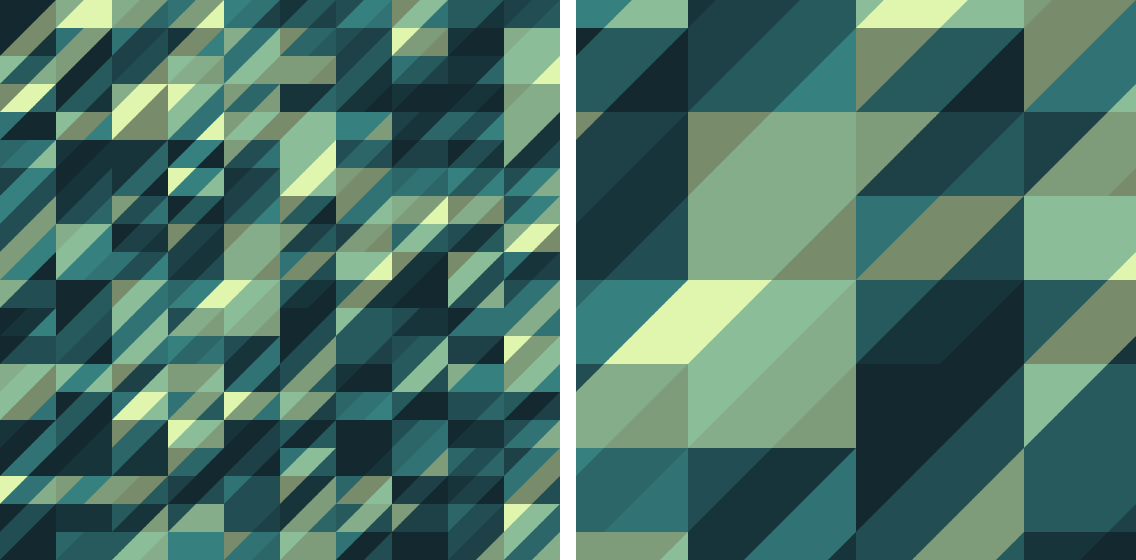
Left: the whole. Right: its middle third, enlarged.
A Shadertoy shader for this pattern:

```glsl
// A mosaic of flat triangles and parallelograms: 2:1 bricks cut by 45 degree bands.
// Each piece gets a tone from its strip, its brick and a slow gradient noise;
// the tone is spread evenly over 0..1, stepped, and mapped to a colour ramp.

const float ROWS = 20.0;          // brick rows over the canvas height
const float BRICK_WIDTH = 2.0;    // brick width in row heights
const float SHADES = 12.5;        // tone steps, the last half step is the accent
const float DARK_STEPS = 8.0;
const float LIGHT_STEPS = 4.0;
const int SAMPLES = 3;            // antialiasing grid per axis

const vec3 NIGHT = vec3(0.075, 0.155, 0.185);
const vec3 TEAL  = vec3(0.21, 0.50, 0.50);
const vec3 OLIVE = vec3(0.47, 0.55, 0.42);
const vec3 MINT  = vec3(0.55, 0.74, 0.60);
const vec3 LEMON = vec3(0.88, 0.96, 0.68);

float hash(vec2 p, float seed) {
    vec3 q = fract(vec3(p.xyx + seed) * vec3(0.1031, 0.1030, 0.0973));
    q += dot(q, q.yzx + 33.33);
    return fract((q.x + q.y) * q.z);
}

vec2 gradient(vec2 cell) {
    float angle = 6.2832 * hash(cell, 71.0);
    return vec2(cos(angle), sin(angle));
}

float gradientNoise(vec2 p) {
    vec2 i = floor(p), f = p - i;
    vec2 w = f * f * f * (f * (f * 6.0 - 15.0) + 10.0);
    vec2 e = vec2(1.0, 0.0);
    float low  = mix(dot(gradient(i), f), dot(gradient(i + e), f - e), w.x);
    float high = mix(dot(gradient(i + e.yx), f - e.yx),
                     dot(gradient(i + e.xx), f - e.xx), w.x);
    return mix(low, high, w.y);
}

// Spreads a bell-shaped value evenly over 0..1
float spreadEvenly(float value, float deviation) {
    float z = value / deviation;
    return 0.5 + 0.5 * tanh(0.8 * z + 0.036 * z * z * z);
}

// Dark teals, then a jump to soft greens, then the bright accent
vec3 ramp(float tone) {
    float shade = floor(tone * SHADES);
    if (shade < DARK_STEPS) return mix(NIGHT, TEAL, shade / (DARK_STEPS - 1.0));
    shade -= DARK_STEPS;
    if (shade < LIGHT_STEPS) return mix(OLIVE, MINT, shade / (LIGHT_STEPS - 1.0));
    return LEMON;
}

// Colour at p, measured in row heights
vec3 mosaic(vec2 p) {
    float column = floor(p.x / BRICK_WIDTH);
    float row = floor(p.y);
    float band = floor(p.x - p.y);

    // Three brick levels let neighbours merge along a strip
    float strip = hash(vec2(column, band + 40.0), 3.0) - 0.5;
    float brick = floor(hash(vec2(column, row), 19.0) * 3.0) * 0.5 - 0.5;
    float drift = gradientNoise(vec2(band * 0.37, column * 0.43) + 9.3);

    float tone = strip + 0.8 * brick + 0.8 * drift;
    return ramp(spreadEvenly(tone, 0.46));
}

void mainImage(out vec4 fragColor, in vec2 fragCoord) {
    // Average a small grid of samples for smooth edges
    vec3 sum = vec3(0.0);
    for (int j = 0; j < SAMPLES; j++) {
        for (int i = 0; i < SAMPLES; i++) {
            vec2 offset = (vec2(i, j) + 0.5) / float(SAMPLES) - 0.5;
            sum += mosaic((fragCoord + 1.3 * offset) / iResolution.y * ROWS);
        }
    }
    fragColor = vec4(sum / float(SAMPLES * SAMPLES), 1.0);
}
```
